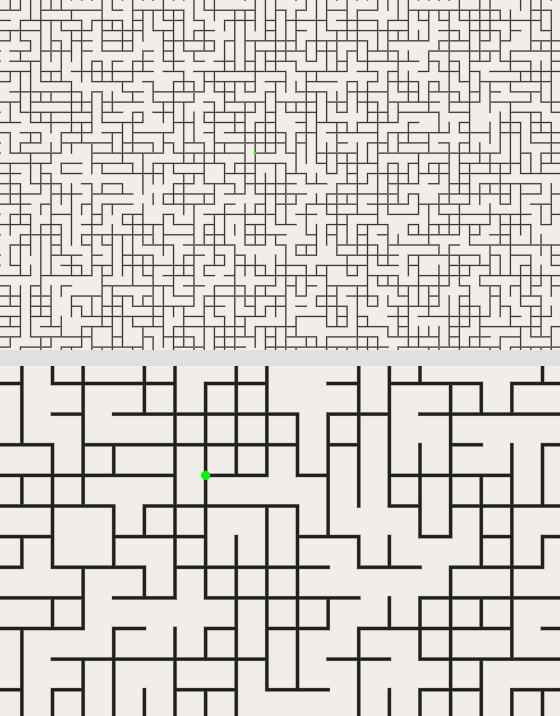
Top, the full canvas; bottom, a detail of the centre.
A WebGL 2 fragment shader for this pattern:

```glsl
#version 300 es
precision highp float;
// Draws a random maze of thin dark grid segments on warm off-white paper, with one green node.

uniform vec2 u_resolution;
out vec4 fragColor;

// Integer hash of a grid edge, from 0 to 1
float edgeHash(ivec2 cell, int axis) {
    uint h = uint(cell.x) * 1597334677u ^ uint(cell.y) * 3812015801u ^ uint(axis + 7) * 2654435769u;
    h = (h ^ (h >> 16)) * 2246822519u;
    h = (h ^ (h >> 13)) * 3266489917u;
    h ^= h >> 16;
    return float(h >> 8) / 16777216.0;
}

// Softened coverage of a stroke at distance d from its spine
float strokeCoverage(float d, float halfWidth, float blur) {
    return smoothstep(-blur, blur, halfWidth - d) + smoothstep(-blur, blur, halfWidth + d) - 1.0;
}

// Segments that run along y near p; each is present by chance
float gridSegments(vec2 p, int axis, float blur) {
    float line = round(p.x);
    if (line < 1.0) return 0.0;
    float ink = 0.0;
    for (int i = -1; i <= 1; i++) {
        float start = floor(p.y) + float(i);
        if (edgeHash(ivec2(line, start), axis) < 0.67) {
            float d = max(abs(p.x - line), abs(p.y - start - 0.5) - 0.5);
            ink = max(ink, strokeCoverage(max(d, 0.0), 0.057, blur));
        }
    }
    return ink;
}

void main() {
    // Grid coordinates, counted from the upper left corner
    float cellsPerHeight = 240.0 / 7.0;
    float pixel = cellsPerHeight / u_resolution.y;
    vec2 p = vec2(gl_FragCoord.x, u_resolution.y - gl_FragCoord.y) * pixel;

    // Vertical and horizontal segments
    float blur = 0.8 * pixel;
    float ink = max(gridSegments(p, 0, blur), gridSegments(p.yx, 1, blur));
    vec3 paper = vec3(0.945, 0.93, 0.915);
    vec3 color = mix(paper, vec3(0.125, 0.12, 0.12), ink);

    // Highlighted node
    float dotDistance = length(p - vec2(25.0, 15.0)) - 0.15;
    float dotMask = 1.0 - smoothstep(-0.6 * pixel, 0.6 * pixel, dotDistance);
    color = mix(color, vec3(0.0, 0.95, 0.05), dotMask);

    fragColor = vec4(color, 1.0);
}
```
